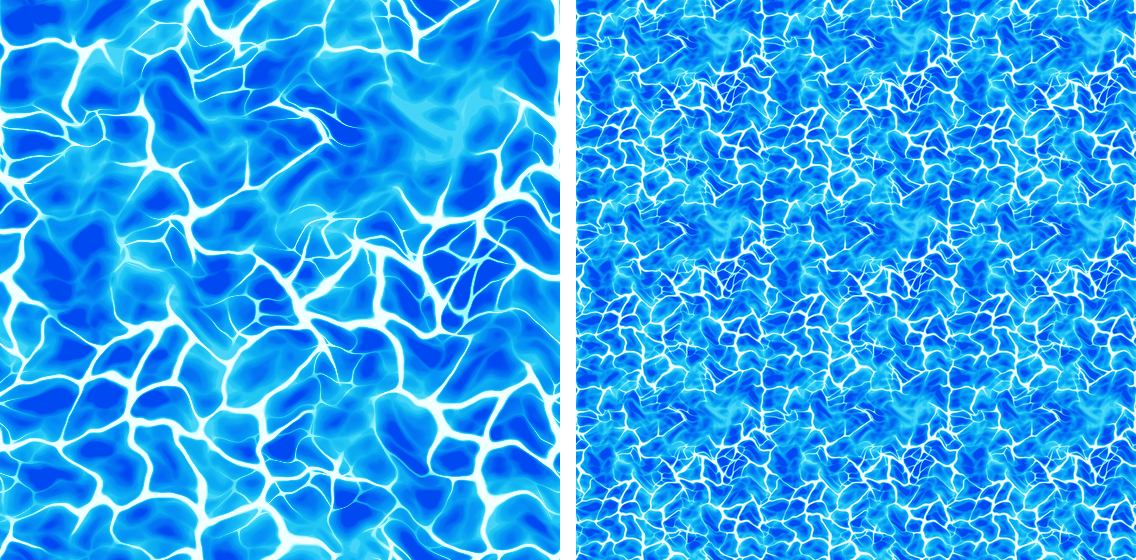
Left, the tile; right, the same tile 3 across and 3 down.
This texture is drawn by a three.js fragment shader. Its source:

```glsl
// Sunlit pool water: a bright, broken web of caustic lines over mottled blue.
// Two wrapped cellular webs are bent by layered sines and noise, then their
// edge distances and a cloudy noise are summed and mapped to a colour ramp.
varying vec2 vUv;

const float TAU = 6.2831853;

vec2 hash2(vec2 cell) {
  vec2 q = vec2(dot(cell, vec2(127.1, 311.7)), dot(cell, vec2(269.5, 183.3)));
  return fract(sin(q) * 43758.55);
}

// Value noise that wraps after count cells
float noise(vec2 uv, vec2 count, float seed) {
  vec2 p = uv * count;
  vec2 c = floor(p);
  vec2 f = fract(p);
  f = f * f * (3.0 - 2.0 * f);
  float a = hash2(mod(c, count) + seed).x;
  float b = hash2(mod(c + vec2(1.0, 0.0), count) + seed).x;
  float d = hash2(mod(c + vec2(0.0, 1.0), count) + seed).x;
  float e = hash2(mod(c + 1.0, count) + seed).x;
  return mix(mix(a, b, f.x), mix(d, e, f.x), f.y);
}

float clouds(vec2 uv, vec2 count, float seed) {
  float sum = 0.0;
  float gain = 0.5;
  for (int i = 0; i < 4; i++) {
    sum += gain * noise(uv, count, seed + float(i) * 17.0);
    count *= 2.0;
    gain *= 0.55;
  }
  return sum / 1.01;
}

// Bends space with whole-number waves so the tile still closes
vec2 ripple(vec2 uv) {
  vec2 q = uv;
  float freq = 3.0;
  for (int i = 0; i < 4; i++) {
    q += 0.045 / freq * sin(TAU * freq * q.yx + vec2(1.3, 4.1) * freq);
    freq = floor(freq * 1.7);
  }
  vec2 drift = vec2(clouds(uv, vec2(7.0), 3.0), clouds(uv, vec2(7.0), 91.0));
  return q + 0.055 * (drift - 0.5);
}

// Distance to the nearest cell border, in cells, with rounded corners
float webDistance(vec2 uv, vec2 count, float seed) {
  vec2 p = uv * count;
  vec2 c = floor(p);
  vec2 f = fract(p);
  vec2 nearCell = vec2(0.0);
  vec2 nearPoint = vec2(9.0);
  for (int y = -1; y <= 1; y++) {
    for (int x = -1; x <= 1; x++) {
      vec2 g = vec2(float(x), float(y));
      vec2 r = g + 0.05 + 0.9 * hash2(mod(c + g, count) + seed) - f;
      if (dot(r, r) < dot(nearPoint, nearPoint)) {
        nearPoint = r;
        nearCell = g;
      }
    }
  }
  float sum = 0.0;
  for (int y = -2; y <= 2; y++) {
    for (int x = -2; x <= 2; x++) {
      if (x == 0 && y == 0) continue;
      vec2 g = nearCell + vec2(float(x), float(y));
      vec2 r = g + 0.05 + 0.9 * hash2(mod(c + g, count) + seed) - f;
      float border = dot(0.5 * (r + nearPoint), normalize(r - nearPoint));
      sum += exp(-24.0 * border);
    }
  }
  return max(0.0, -log(sum) / 24.0);
}

// Line along a web, swelling and fading out with flow
float caustic(float dist, float flow, float swell) {
  float width = swell * smoothstep(0.4, 0.8, flow);
  return smoothstep(0.2, 0.5, flow) * (1.0 - smoothstep(width * 0.5, width + 0.035, dist));
}

vec3 waterRamp(float v) {
  vec3 col = mix(vec3(0.0, 0.29, 0.95), vec3(0.01, 0.45, 0.95), smoothstep(0.02, 0.18, v));
  col = mix(col, vec3(0.02, 0.57, 0.96), smoothstep(0.18, 0.33, v));
  col = mix(col, vec3(0.04, 0.67, 0.95), smoothstep(0.33, 0.52, v));
  col = mix(col, vec3(0.13, 0.78, 0.96), smoothstep(0.52, 0.72, v));
  col = mix(col, vec3(0.60, 0.96, 1.0), smoothstep(0.75, 0.95, v));
  return mix(col, vec3(0.94, 1.0, 1.0), smoothstep(0.93, 1.08, v));
}

void main() {
  vec2 uv = ripple(vUv);
  float broad = webDistance(uv, vec2(9.0, 10.0), 5.0);
  float fine = webDistance(uv + 0.012 * sin(TAU * 4.0 * uv.yx), vec2(13.0, 19.0), 41.0);

  // Cloudy body, dark at the cell centres
  float broadGlow = pow(max(0.0, 1.0 - 2.0 * broad), 2.0);
  float fineGlow = pow(max(0.0, 1.0 - 2.0 * fine), 2.0);
  float mottle = clouds(uv, vec2(8.0, 10.0), 23.0);
  float light = 0.42 + 0.5 * (broadGlow - 0.5) + 0.35 * (fineGlow - 0.5) + 1.4 * (mottle - 0.5);

  // Bright lines, the fine ones only in patches
  float lines = caustic(broad, noise(uv, vec2(8.0), 61.0), 0.06);
  float threads = caustic(fine, noise(uv, vec2(7.0, 9.0), 77.0) - 0.3, 0.06);
  light = mix(min(light, 0.82), 1.1, max(lines, 0.85 * threads));

  gl_FragColor = vec4(waterRamp(light), 1.0);
}
```
